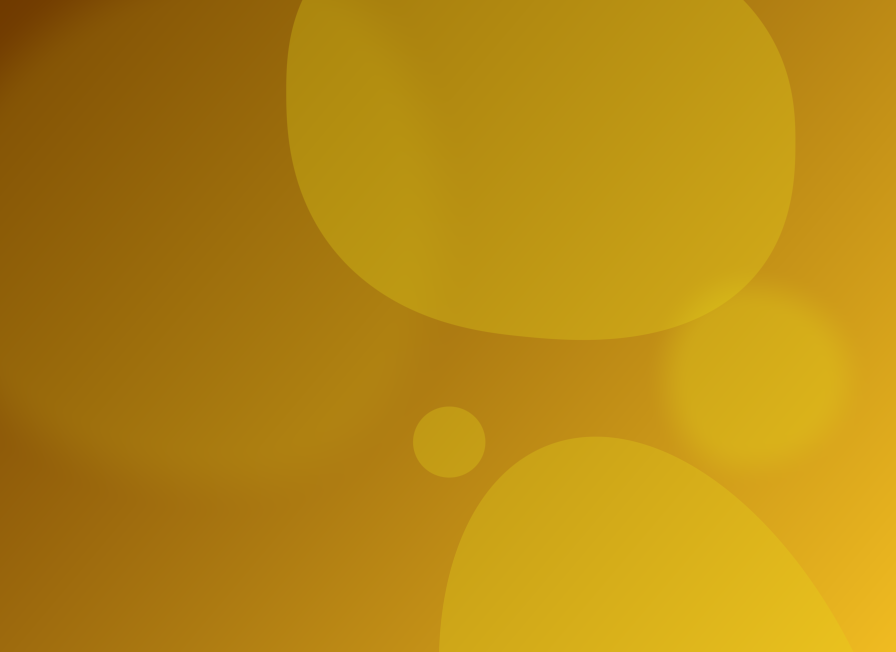
Give the GLSL for this background, as a Shadertoy shader.

```glsl
const vec3 DARK_BROWN = vec3(0.435, 0.225, 0.000);
const vec3 OCHRE      = vec3(0.675, 0.478, 0.068);
const vec3 GOLD       = vec3(0.940, 0.735, 0.130);
const vec3 TINT       = vec3(0.900, 0.850, 0.100);
const vec2 GRADIENT_WEIGHTS = vec2(0.62, 0.38);
const float CRISP_OPACITY = 0.29;
const float HAZE_OPACITY  = 0.12;
const float GLOW_OPACITY  = 0.30;
const float HAZE_BLUR = 0.055;
const float GLOW_BLUR = 0.036;

// Signed radial distance to a lopsided oval.
// reach holds its left, right, upper and lower radii; skew slopes it down to the right.
float ovalDistance(vec2 p, vec2 center, vec4 reach, float skew, float roundness) {
    vec2 offset = p - center;
    vec2 sheared = vec2(offset.x, offset.y - skew * offset.x);
    vec2 radii = mix(reach.xz, reach.yw, step(0.0, sheared));
    vec2 q = pow(abs(sheared / radii), vec2(roundness));
    float norm = pow(q.x + q.y, 1.0 / roundness);
    return length(offset) * (1.0 - 1.0 / max(norm, 0.001));
}

// Coverage of a shape, never sharper than about one pixel
float coverage(float dist, float blur) {
    float edge = max(blur, 0.75 / iResolution.y);
    return 1.0 - smoothstep(-edge, edge, dist);
}

vec3 background(float t) {
    return t < 0.5 ? mix(DARK_BROWN, OCHRE, t * 2.0)
                   : mix(OCHRE, GOLD, t * 2.0 - 1.0);
}

void mainImage(out vec4 fragColor, in vec2 fragCoord) {
    // Units of canvas height, with y running down from the top edge
    vec2 uv = fragCoord / iResolution.xy;
    vec2 p = vec2(fragCoord.x / iResolution.y, 1.0 - uv.y);

    // Diagonal gradient
    vec3 color = background(dot(vec2(uv.x, 1.0 - uv.y), GRADIENT_WEIGHTS));

    // Soft haze on the left and glow on the right
    float haze = ovalDistance(p, vec2(0.385, 0.367),
                              vec4(0.493, 0.287, 0.430, 0.371), -0.05, 2.0);
    float glow = ovalDistance(p, vec2(1.138, 0.577),
                              vec4(0.115, 0.161, 0.138, 0.138), 0.0, 2.0);
    color = mix(color, TINT, HAZE_OPACITY * coverage(haze, HAZE_BLUR));
    color = mix(color, TINT, GLOW_OPACITY * coverage(glow, GLOW_BLUR));

    // Crisp ovals: top, bottom and the small one between them
    float top = ovalDistance(p, vec2(0.801, 0.176),
                             vec4(0.362, 0.419, 0.308, 0.340), 0.1, 2.4);
    float bottom = ovalDistance(p, vec2(1.039, 1.204),
                                vec4(0.366, 0.366, 0.502, 0.502), 0.5, 2.0);
    float small = ovalDistance(p, vec2(0.689, 0.678),
                               vec4(0.0555, 0.0555, 0.0545, 0.0545), 0.0, 2.0);
    float crisp = min(min(top, bottom), small);
    color = mix(color, TINT, CRISP_OPACITY * coverage(crisp, 0.0));

    fragColor = vec4(color, 1.0);
}
```
